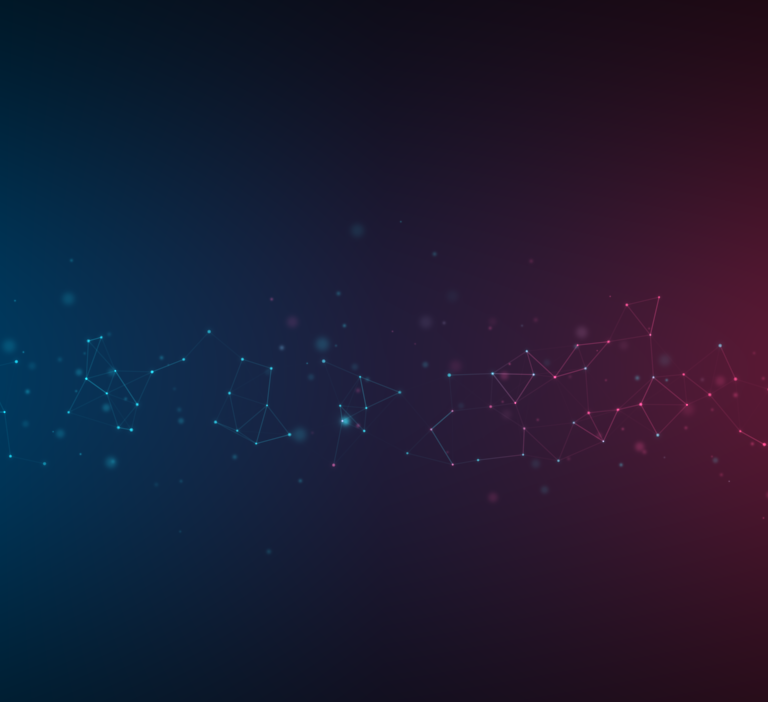
Reproduce this background procedurally as a Shadertoy shader.

```glsl
#define TEAL vec3(0.10, 0.62, 0.60)
#define PINK vec3(0.70, 0.22, 0.38)
#define BLUE_EDGE vec3(0.00, 0.220, 0.365)
#define INDIGO_MID vec3(0.130, 0.112, 0.230)
#define WINE_EDGE vec3(0.290, 0.090, 0.185)
#define BAND_Y 0.437
#define BAND_HALF 0.080
#define CELL 0.045
#define LINK_REACH 0.080
#define LINK_GAIN 0.30
#define DOT_RADIUS 0.0020
#define HAZE_GAIN 0.27

float hash(vec2 p) {
    return fract(sin(dot(p, vec2(127.1, 311.7))) * 43758.5453);
}

float bell(float d, float width) {
    return exp(-d * d / (width * width));
}

// Teal dominates the left side, pink the right
vec3 tint(float u, float seed) {
    return mix(TEAL, PINK, smoothstep(-0.08, 0.08, u - 0.64 + (seed - 0.5) * 0.8));
}

vec3 backdrop(vec2 uv) {
    vec3 base = mix(BLUE_EDGE, INDIGO_MID, clamp(uv.x * 2.0, 0.0, 1.0));
    base = mix(base, WINE_EDGE, clamp(uv.x * 2.0 - 1.0, 0.0, 1.0));
    float rise = uv.y - 0.47;
    float light = 0.22 + 0.78 * bell(rise, rise > 0.0 ? 0.46 : 0.50);
    vec2 fromEdge = uv - vec2(1.0, 0.48);
    vec3 glow = vec3(0.055, 0.005, 0.015) * exp(-18.0 * dot(fromEdge, fromEdge));
    return base * light + glow;
}

vec2 jitter(vec2 cell) {
    return 0.1 + 0.8 * vec2(hash(cell), hash(cell + 17.3));
}

// Node position in xy, presence in z
vec3 node(vec2 cell) {
    vec2 pos = (cell + jitter(cell)) * CELL;
    float path = BAND_Y + 0.012 * sin(pos.x * 9.0 + 1.0);
    float density = 0.85 * bell(pos.y - path, BAND_HALF);
    return vec3(pos, step(hash(cell + 5.1), density));
}

float segmentDistance(vec2 p, vec2 a, vec2 b) {
    vec2 ab = b - a;
    float t = clamp(dot(p - a, ab) / dot(ab, ab), 0.0, 1.0);
    return length(p - a - ab * t);
}

// Joined points along the band
vec3 network(vec2 p, float aspect, float px) {
    vec2 nodes[25];
    int count = 0;
    vec3 sum = vec3(0.0);
    vec2 home = floor(p / CELL);
    for (int i = 0; i < 25; i++) {
        vec2 cell = home + vec2(float(i % 5), float(i / 5)) - 2.0;
        vec3 point = node(cell);
        if (point.z < 0.5) continue;
        nodes[count++] = point.xy;
        float radius = DOT_RADIUS * (0.6 + 0.6 * hash(cell + 3.3));
        float d = length(p - point.xy);
        float core = 1.0 - smoothstep(radius - px, radius + px, d);
        float halo = 0.08 * bell(d, radius * 2.5);
        float power = 0.45 + 0.4 * hash(cell + 1.9);
        sum += (power * core + halo) * tint(point.x / aspect, hash(cell + 9.7));
    }
    for (int i = 0; i < count; i++) {
        for (int j = i + 1; j < count; j++) {
            vec2 a = nodes[i], b = nodes[j];
            float strength = 1.0 - smoothstep(0.65, 1.0, length(a - b) / LINK_REACH);
            if (strength <= 0.0) continue;
            float seed = hash(a + b);
            float line = 1.0 - smoothstep(0.0, px * 0.6 + 0.0011, segmentDistance(p, a, b));
            sum += LINK_GAIN * strength * line * (0.12 + 0.88 * seed * seed) * tint(p.x / aspect, 0.5);
        }
    }
    return sum;
}

// Loose dots; softness 1 gives blurred discs, 0 gives sharp sparks
vec3 scatter(vec2 p, float aspect, float size, float radius, float softness, float salt) {
    vec3 sum = vec3(0.0);
    vec2 home = floor(p / size);
    for (int i = 0; i < 9; i++) {
        vec2 cell = home + vec2(float(i % 3), float(i / 3)) - 1.0;
        vec2 key = cell + salt;
        vec2 pos = (cell + jitter(key)) * size;
        float path = BAND_Y - 0.02 + 0.09 * bell(pos.x / aspect - 0.54, 0.17);
        float present = step(hash(key + 4.1), 0.65 * bell(pos.y - path, 0.12));
        float r = radius * (0.5 + hash(key + 8.9));
        float d = length(p - pos) / r;
        float disc = mix(exp(-d * d), exp(-pow(d, 2.5)), softness);
        float power = 0.2 + 0.8 * hash(key + 2.7);
        sum += present * disc * power * tint(pos.x / aspect, hash(key + 6.2));
    }
    return sum;
}

void mainImage(out vec4 fragColor, in vec2 fragCoord) {
    vec2 uv = fragCoord / iResolution.xy;
    vec2 p = fragCoord / iResolution.y;
    float aspect = iResolution.x / iResolution.y;
    float px = 1.0 / iResolution.y;

    vec3 color = backdrop(uv);
    if (abs(uv.y - BAND_Y) < 0.3) {
        color += HAZE_GAIN * scatter(p, aspect, 0.062, 0.0068, 1.0, 31.0);
        color += 0.42 * scatter(p, aspect, 0.047, 0.0024, 0.0, 73.0);
        color += network(p, aspect, px);
        // Bright cluster left of the centre
        float d = length(p - vec2(0.45 * aspect, 0.4));
        color += TEAL * (0.75 * bell(d, 0.006) + 0.1 * bell(d, 0.013));
    }
    fragColor = vec4(min(color, 1.0), 1.0);
}
```
